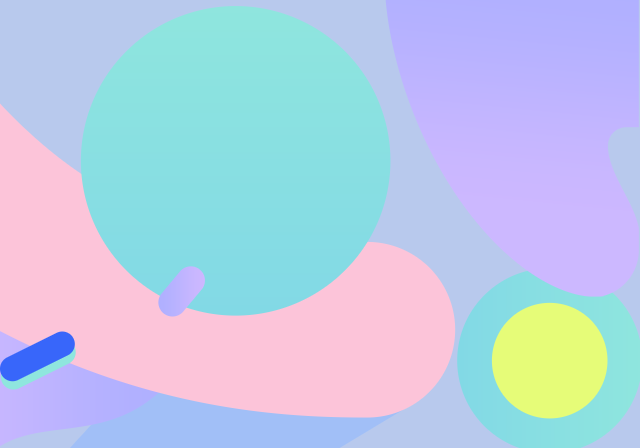
Write a Shadertoy shader that draws this background.

```glsl
const vec3 MIST = vec3(0.72, 0.79, 0.93);
const vec3 SKY = vec3(0.63, 0.75, 0.97);
const vec3 PINK = vec3(0.99, 0.77, 0.85);
const vec3 MINT = vec3(0.56, 0.90, 0.87);
const vec3 AQUA = vec3(0.51, 0.85, 0.90);
const vec3 PERIWINKLE = vec3(0.69, 0.69, 1.00);
const vec3 LILAC = vec3(0.80, 0.72, 1.00);
const vec3 LIME = vec3(0.90, 0.99, 0.47);
const vec3 BLUE = vec3(0.22, 0.40, 0.98);

// Positions and radii are in canvas heights
const vec2 DISC_CENTER = vec2(0.526, 0.641);
const float DISC_RADIUS = 0.3455;
const vec2 RING_CENTER = vec2(1.227, 0.195);
const float RING_RADIUS = 0.2065;
const float CORE_RADIUS = 0.129;
const vec2 ARM_END = vec2(0.820, 0.264);
const float ARM_RADIUS = 0.196;
const vec2 DRAPE_CENTER = vec2(1.320, 1.037);
const vec2 DRAPE_SIZE = vec2(0.461, 0.699);
const float DRAPE_POWER = 1.7;
const vec2 LOBE_CENTER = vec2(1.320, 0.442);
const float LOBE_RADIUS = 0.106;
const vec2 NOTCH_CENTER = vec2(1.398, 0.675);
const float NOTCH_RADIUS = 0.041;
const vec2 BEAN_A = vec2(0.385, 0.325);
const vec2 BEAN_B = vec2(0.426, 0.374);
const float BEAN_RADIUS = 0.0315;
const vec2 PILL_A = vec2(0.028, 0.177);
const vec2 PILL_B = vec2(0.139, 0.232);
const float PILL_RADIUS = 0.028;
const vec2 PILL_SHADOW = vec2(0.002, -0.0185);

float circle(vec2 p, vec2 center, float radius) {
    return length(p - center) - radius;
}

float capsule(vec2 p, vec2 a, vec2 b, float radius) {
    vec2 ab = b - a;
    float t = clamp(dot(p - a, ab) / dot(ab, ab), 0.0, 1.0);
    return length(p - a - ab * t) - radius;
}

// Curved band that narrows into a round end
float arm(vec2 p) {
    float t = max(1.0 - p.x / ARM_END.x, 0.0);
    float top = ARM_END.y + ARM_RADIUS + 0.309 * pow(t, 2.84);
    float bottom = ARM_END.y - ARM_RADIUS + 0.193 * pow(t, 2.2);
    float band = max(p.y - top, bottom - p.y);
    return p.x > ARM_END.x ? circle(p, ARM_END, ARM_RADIUS) : band;
}

// Hanging superellipse with a round lobe and a notch on its right
float drape(vec2 p) {
    vec2 q = vec2(max(DRAPE_CENTER.x - p.x, 0.0), abs(p.y - DRAPE_CENTER.y)) / DRAPE_SIZE;
    float body = pow(q.x, DRAPE_POWER) + pow(q.y, DRAPE_POWER) - 1.0;
    vec2 corner = max(vec2(p.x - LOBE_CENTER.x, LOBE_CENTER.y - p.y), 0.0);
    float lobe = length(corner) - LOBE_RADIUS;
    vec2 n = p - NOTCH_CENTER;
    float slope = 0.071 * (1.0 - smoothstep(0.47, NOTCH_CENTER.y, p.y));
    float notch = n.y > 0.0 ? length(vec2(min(n.x, 0.0), n.y)) - NOTCH_RADIUS
                            : slope - NOTCH_RADIUS - n.x;
    return max(max(body, lobe), -notch);
}

// Wavy lower edge of the corner patch
float wave(vec2 p) {
    float edge = 0.0037 + 0.041 * (1.0 - exp(-p.x / 0.065)) + 0.078 * pow(p.x / 0.353, 4.0);
    return max(edge - p.y, p.y - 0.3);
}

// Slanted patch along the bottom
float wedge(vec2 p) {
    float right = 0.602 * (p.x - 0.758) - p.y;
    float left = 0.156 + 0.92 * p.y - p.x;
    return max(max(right, left), max(p.x - 0.9, p.y - 0.18));
}

void paint(inout vec3 color, vec3 ink, float d) {
    float w = max(length(vec2(dFdx(d), dFdy(d))), 1e-5);
    color = mix(color, ink, clamp(0.5 - d / w, 0.0, 1.0));
}

void mainImage(out vec4 fragColor, in vec2 fragCoord) {
    vec2 p = fragCoord / iResolution.y;
    vec3 color = MIST;

    // Lower patches and the arm
    paint(color, SKY, wedge(p));
    paint(color, mix(LILAC, PERIWINKLE, smoothstep(-0.15, 0.36, p.x)), wave(p));
    paint(color, PINK, arm(p));

    // Large disc and ring
    float discShade = (p.y - DISC_CENTER.y) / DISC_RADIUS * 0.5 + 0.5;
    paint(color, mix(AQUA, MINT, discShade), circle(p, DISC_CENTER, DISC_RADIUS));
    float ringShade = (p.x - RING_CENTER.x) / RING_RADIUS * 0.5 + 0.5;
    paint(color, mix(AQUA, MINT, ringShade), circle(p, RING_CENTER, RING_RADIUS));

    // Drape and ring core
    float drapeShade = smoothstep(0.5, 1.05, p.y + 0.1 * (p.x - DRAPE_CENTER.x));
    paint(color, mix(LILAC, PERIWINKLE, drapeShade), drape(p));
    paint(color, LIME, circle(p, RING_CENTER, CORE_RADIUS));

    // Small capsules
    float beanShade = smoothstep(0.35, 0.46, p.x);
    paint(color, mix(PERIWINKLE, LILAC, beanShade), capsule(p, BEAN_A, BEAN_B, BEAN_RADIUS));
    paint(color, MINT, capsule(p - PILL_SHADOW, PILL_A, PILL_B, PILL_RADIUS));
    paint(color, BLUE, capsule(p, PILL_A, PILL_B, PILL_RADIUS));

    fragColor = vec4(color, 1.0);
}
```
